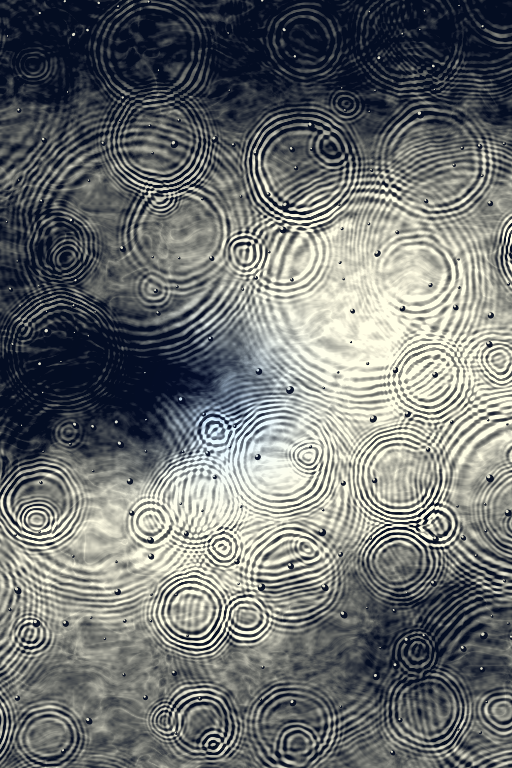
Write a Shadertoy shader that draws this texture.

```glsl
// Rain falling on a pond that reflects a cloudy sky: soft light and dark patches,
// crossed by three sizes of ring ripples scattered on jittered grids, with fine
// wind chop and small drops. Summed wave slopes shade one brightness value.

const vec3 NAVY  = vec3(0.06, 0.09, 0.16);
const vec3 SLATE = vec3(0.38, 0.39, 0.38);
const vec3 CREAM = vec3(0.90, 0.89, 0.81);
const vec3 SKY_TINT = vec3(0.80, 0.97, 1.28);
const vec2 LIGHT = vec2(-0.35, 0.95);
const float TAU = 6.2831853;

vec3 hash3(vec2 p) {
    vec3 q = fract(p.xyx * vec3(0.1031, 0.1030, 0.0973));
    q += dot(q, q.yxz + 33.33);
    return fract((q.xxy + q.yzz) * q.zyx);
}

float noise(vec2 p) {
    vec2 i = floor(p), f = fract(p);
    f = f * f * (3.0 - 2.0 * f);
    float low  = mix(hash3(i).x, hash3(i + vec2(1, 0)).x, f.x);
    float high = mix(hash3(i + vec2(0, 1)).x, hash3(i + vec2(1, 1)).x, f.x);
    return mix(low, high, f.y);
}

float fbm(vec2 p) {
    float sum = 0.0, gain = 0.5;
    for (int i = 0; i < 4; i++) {
        sum += gain * noise(p);
        p = mat2(1.6, 1.2, -1.2, 1.6) * p + 17.0;
        gain *= 0.5;
    }
    return sum;
}

vec2 wander(vec2 p) {
    return vec2(noise(p), noise(p + 50.0)) - 0.5;
}

float blob(vec2 p, vec2 centre, vec2 size) {
    vec2 q = (p - centre) / size;
    return exp(-dot(q, q));
}

// Brightness of the reflected sky
float skyLight(vec2 p) {
    float t = 0.40 - 0.32 * smoothstep(0.76, 0.94, p.y);
    t += 0.40 * blob(p, vec2(0.43, 0.63), vec2(0.19, 0.13));
    t += 0.40 * blob(p, vec2(0.56, 0.49), vec2(0.20, 0.14));
    t += 0.50 * blob(p, vec2(0.28, 0.35), vec2(0.17, 0.10));
    t += 0.22 * blob(p, vec2(0.04, 0.26), vec2(0.20, 0.10));
    t += 0.14 * blob(p, vec2(0.33, 0.20), vec2(0.14, 0.06));
    t -= 0.44 * blob(p, vec2(0.09, 0.49), vec2(0.16, 0.10));
    t -= 0.34 * blob(p, vec2(0.22, 0.54), vec2(0.10, 0.06));
    t -= 0.26 * blob(p, vec2(0.55, 0.17), vec2(0.14, 0.07));
    t -= 0.20 * blob(p, vec2(0.03, 0.68), vec2(0.12, 0.08));
    return t;
}

// One packet of rings, finer outward: slope in xy, height in z
vec3 ringPacket(vec2 offset, float radius, float spacing, float width) {
    float d = length(offset);
    float x = d - radius;
    float envelope = exp(-x * x / (width * width));
    float phase = TAU * x / spacing * (1.0 + 8.0 * clamp(x, -0.05, 0.03));
    vec2 outward = offset / max(d, 0.001);
    return envelope * vec3(outward * sin(phase), cos(phase));
}

// Ring packets scattered on a jittered grid
vec3 ripples(vec2 p, float cell, vec2 radii, float spacing, float width,
             float density, float seed) {
    vec3 sum = vec3(0.0);
    vec2 home = floor(p / cell);
    for (int y = -1; y <= 1; y++)
    for (int x = -1; x <= 1; x++) {
        vec2 id = home + vec2(x, y);
        vec3 place = hash3(id + seed);
        vec3 kind = hash3(id + seed + 71.0);
        vec2 centre = (id + 0.2 + 0.6 * place.xy) * cell;
        float strength = step(kind.x, density) * mix(0.4, 1.2, kind.y);
        float radius = mix(radii.x, radii.y, place.z);
        float pitch = spacing * mix(0.8, 1.25, kind.z);
        sum += strength * ringPacket(p - centre, radius, pitch, width);
    }
    return sum;
}

// Small drops: dark body in x, bright glint in y
vec2 drops(vec2 p, float cell, float density, float pixel) {
    vec2 id = floor(p / cell);
    vec3 place = hash3(id + 233.0);
    vec3 kind = hash3(id + 307.0);
    vec2 q = p - (id + 0.2 + 0.6 * place.xy) * cell;
    q += 0.25 * q.yx * (kind.z - 0.5);
    float radius = mix(0.0016, 0.0050, kind.y * kind.y);
    float body = 1.0 - smoothstep(-pixel, pixel, length(q) - radius);
    float spot = length(q - radius * vec2(-0.35, 0.45)) - 0.45 * radius;
    float glint = 1.0 - smoothstep(-pixel, pixel, spot);
    return step(kind.x, density) * vec2(body, glint);
}

vec3 waterColour(float t) {
    t = clamp(t, 0.05, 1.0);
    vec3 dark = mix(NAVY, SLATE, (t - 0.09) / 0.30);
    vec3 bright = mix(SLATE, CREAM, (t - 0.39) / 0.50);
    return t < 0.39 ? dark : bright;
}

void mainImage(out vec4 fragColor, in vec2 fragCoord) {
    vec2 p = fragCoord / iResolution.y;

    // Ring waves on an unsteady surface, broken into arcs
    vec2 wobble = wander(p * 26.0);
    vec2 q = p + 0.006 * wobble + 0.0022 * wander(p * 75.0);
    vec3 wave = 1.0 * ripples(q, 0.15, vec2(0.030, 0.066), 0.0078, 0.015, 0.85, 11.0);
    wave += 1.1 * ripples(q, 0.12, vec2(0.008, 0.024), 0.0074, 0.011, 0.55, 37.0);
    wave += 0.42 * ripples(q, 0.27, vec2(0.08, 0.14), 0.0085, 0.040, 0.9, 59.0);
    wave *= 0.25 + 1.4 * noise(p * 20.0 + 9.0);

    // Sky bent by the waves
    float sky = skyLight(p + 0.012 * wave.xy + 0.05 * wobble);
    sky = 0.42 + 1.06 * (sky - 0.42);

    // Wind chop: thin crests in patches, and fine glitter
    vec2 windy = p * vec2(48.0, 95.0) + 2.5 * wobble;
    float crest = pow(1.0 - abs(2.0 * noise(windy) - 1.0), 3.0) - 0.3;
    float chop = 0.50 * (fbm(windy * 1.3 + 30.0) - 0.47);
    chop += 0.20 * crest * smoothstep(0.2, 0.75, noise(p * 9.0 + 70.0));
    chop += 0.16 * (noise(p * vec2(190.0, 230.0)) - 0.5);

    // Crisp ring shading
    float shade = dot(wave.xy, LIGHT) + 0.5 * wave.z;
    float contrast = mix(0.24, 0.48, smoothstep(0.05, 0.6, sky));
    float clouds = fbm(p * 9.0 + 4.0) - 0.47;
    float tone = sky + 0.2 * clouds + chop + contrast * tanh(1.9 * shade);

    // Drops and the blue patch of open sky
    vec2 drop = drops(p, 0.036, 0.42, 0.6 / iResolution.y);
    tone = mix(tone, 0.05, 0.95 * drop.x);
    tone = mix(tone, 0.95, 0.9 * drop.y);
    float blue = blob(p, vec2(0.28, 0.48), vec2(0.10, 0.10));
    vec3 colour = waterColour(tone) * mix(vec3(1.0), SKY_TINT, 0.7 * blue);
    fragColor = vec4(clamp(colour, 0.0, 1.0), 1.0);
}
```
